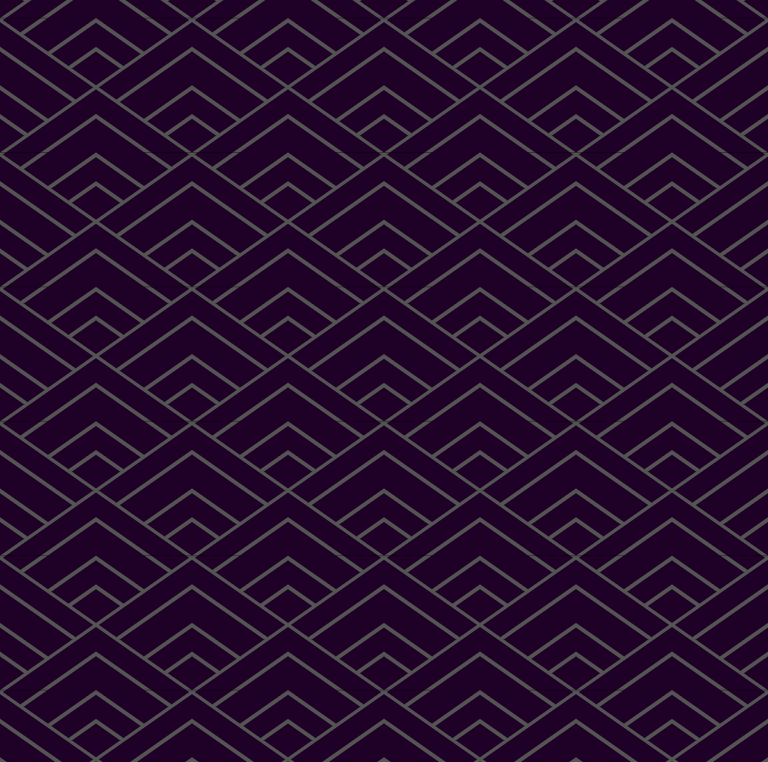
A Shadertoy shader for this pattern:

```glsl
// Lattice of outlined diamonds, each holding three nested chevrons.
// Skewed axes run along the diamond sides, so the outlines are integer
// coordinates and each chevron is a level of the smaller fraction.

const vec3 PLUM = vec3(0.12, 0.0, 0.15);
const vec3 GREY = vec3(0.33);

// All lengths are fractions of the canvas width
const vec2 DIAMOND = vec2(0.25, 0.175);
const float TOP_OFFSET = 0.0262;
const float EDGE_HALF = 0.00215;
const float CHEVRON_HALF = 0.00254;
const float SEAM_HALF = 0.0006;

// Antialiased coverage of a stroke at the given distance from its centre
float stroke(float dist, float halfWidth, float pixel) {
    return clamp(0.5 + (halfWidth - abs(dist)) / pixel, 0.0, 1.0);
}

// Signed offset to the nearest integer
vec2 nearest(vec2 p) {
    return p - floor(p + 0.5);
}

// Crossing lines that outline the diamonds
float outlines(vec2 skew, float unit, float pixel) {
    vec2 d = abs(nearest(skew)) * unit;
    return stroke(min(d.x, d.y), EDGE_HALF, pixel);
}

// Three chevrons, spaced down each diamond and cut off by its lower sides
float chevrons(vec2 skew, float unit, float pixel) {
    vec2 cell = fract(skew);
    float level = min(cell.x, cell.y);
    vec3 depths = vec3(0.215, 0.502, 0.716);
    float ink = 0.0;
    for (int i = 0; i < 3; i++) {
        ink = max(ink, stroke((level - depths[i]) * unit, CHEVRON_HALF, pixel));
    }
    return ink;
}

// Faint hairline seam just above every crossing of the main rows
float seams(vec2 p, float pixel) {
    vec2 d = nearest(p + vec2(0.0, 0.015)) * DIAMOND;
    float span = stroke(d.x, 0.25 * DIAMOND.x, pixel);
    return span * stroke(d.y, SEAM_HALF, pixel);
}

void mainImage(out vec4 fragColor, in vec2 fragCoord) {
    float pixel = 1.0 / iResolution.x;
    vec2 fromTop = vec2(fragCoord.x, iResolution.y - fragCoord.y) * pixel;

    // Diamond units, then axes along the two side directions
    vec2 p = (fromTop - vec2(0.0, TOP_OFFSET)) / DIAMOND;
    vec2 skew = vec2(p.y + p.x, p.y - p.x);
    float unit = 1.0 / length(1.0 / DIAMOND);

    float ink = max(outlines(skew, unit, pixel), chevrons(skew, unit, pixel));
    vec3 color = mix(PLUM, GREY, ink);
    color *= 1.0 - 0.4 * seams(p, pixel);
    fragColor = vec4(color, 1.0);
}
```
